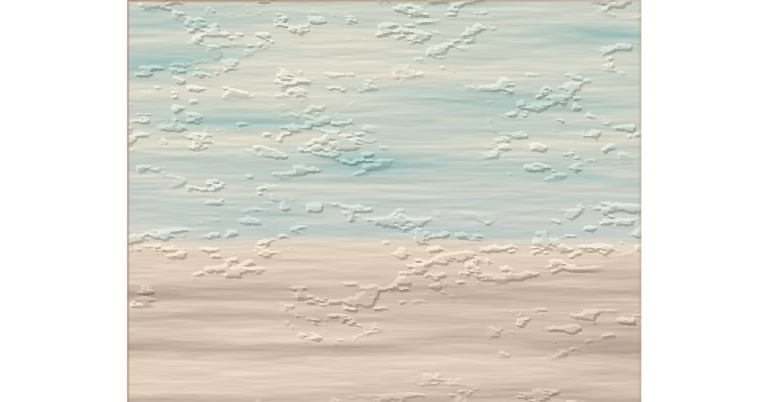
Give the GLSL for this background, as a WebGL 1 fragment shader.

```glsl
precision highp float;

uniform vec2 u_resolution;

const float LEFT = 0.1655;
const float RIGHT = 0.8350;
const float HORIZON = 0.402;

const vec3 SKY = vec3(0.795, 0.820, 0.775);
const vec3 CREAM = vec3(0.885, 0.867, 0.803);
const vec3 TEAL = vec3(0.600, 0.745, 0.735);
const vec3 HAZE = vec3(0.765, 0.800, 0.785);
const vec3 SAND = vec3(0.885, 0.812, 0.740);
const vec3 MAUVE = vec3(0.700, 0.615, 0.570);
const vec3 WOOD = vec3(0.660, 0.490, 0.390);

float hash(vec2 p) {
  vec3 q = fract(p.xyx * vec3(0.1031, 0.1030, 0.0973));
  q += dot(q, q.yzx + 33.33);
  return fract((q.x + q.y) * q.z);
}

float noise(vec2 p) {
  vec2 cell = floor(p);
  vec2 f = fract(p);
  f = f * f * (3.0 - 2.0 * f);
  float low = mix(hash(cell), hash(cell + vec2(1.0, 0.0)), f.x);
  float high = mix(hash(cell + vec2(0.0, 1.0)), hash(cell + 1.0), f.x);
  return mix(low, high, f.y);
}

float fbm(vec2 p) {
  float sum = 0.0;
  float weight = 0.5;
  for (int i = 0; i < 4; i++) {
    sum += weight * noise(p);
    p = p * 2.03 + 17.3;
    weight *= 0.5;
  }
  return sum / 0.9375;
}

// Soft horizontal smear of paint
float dab(vec2 p, vec2 center, vec2 radius) {
  vec2 d = (p - center) / radius;
  return exp(-dot(d, d));
}

float band(float y, float center, float width) {
  float d = (y - center) / width;
  return exp(-d * d);
}

// Raised paste: long ridges with scattered broken crusts
float relief(vec2 p) {
  float ridges = fbm(p * vec2(9.0, 75.0));
  float crust = smoothstep(0.56, 0.70, fbm(p * vec2(30.0, 60.0) + 41.0));
  float patches = smoothstep(0.48, 0.70, noise(p * vec2(5.0, 15.0) + 7.0));
  return 0.30 * ridges + 0.55 * crust * patches;
}

vec3 paintSky(vec2 p, float streak) {
  float teal = 0.85 * dab(p, vec2(0.07, 0.845), vec2(0.13, 0.022));
  teal += 0.45 * dab(p, vec2(0.12, 0.955), vec2(0.20, 0.022));
  teal += 0.65 * dab(p, vec2(0.94, 0.920), vec2(0.15, 0.028));
  teal += 0.60 * dab(p, vec2(0.72, 0.735), vec2(0.20, 0.040));
  teal += 0.75 * dab(p, vec2(0.50, 0.600), vec2(0.13, 0.032));
  teal += 0.50 * dab(p, vec2(0.20, 0.695), vec2(0.17, 0.022));
  teal += 0.55 * dab(p, vec2(0.83, 0.570), vec2(0.14, 0.020));
  teal += 0.65 * dab(p, vec2(0.20, 0.448), vec2(0.22, 0.018));

  float cream = 0.85 * dab(p, vec2(0.30, 0.890), vec2(0.26, 0.025));
  cream += 0.85 * dab(p, vec2(0.56, 0.825), vec2(0.28, 0.024));
  cream += 0.75 * dab(p, vec2(0.16, 0.780), vec2(0.25, 0.024));
  cream += 0.85 * dab(p, vec2(0.18, 0.640), vec2(0.25, 0.024));
  cream += 0.55 * dab(p, vec2(0.25, 0.525), vec2(0.28, 0.026));
  cream += 0.40 * dab(p, vec2(0.78, 0.650), vec2(0.26, 0.018));

  vec3 color = mix(HAZE, SKY, smoothstep(0.45, 0.70, p.y));
  color = mix(color, CREAM, clamp(cream + (streak - 0.45) * 1.3, 0.0, 1.0));
  return mix(color, TEAL, clamp(teal + (0.43 - streak) * 0.9, 0.0, 0.9));
}

vec3 paintSand(vec2 p, float streak) {
  float shade = 0.58 * band(p.y, 0.272, 0.030);
  shade += 0.24 * band(p.y, 0.215, 0.030);
  shade += 0.60 * band(p.y, 0.135, 0.022);
  shade += 0.35 * band(p.y, 0.015, 0.035);
  shade += 0.22 * smoothstep(0.65, 1.0, p.x) * smoothstep(0.40, 0.28, p.y);
  shade -= 0.45 * dab(p, vec2(0.08, 0.070), vec2(0.20, 0.050));
  float broken = (0.50 - streak) * 1.1 * smoothstep(0.39, 0.29, p.y);
  vec3 color = mix(SAND, MAUVE, clamp(shade + broken, 0.0, 0.85));
  return mix(color, CREAM, 0.55 * band(p.y, HORIZON, 0.025));
}

void main() {
  vec2 uv = gl_FragCoord.xy / u_resolution;
  vec2 pixel = 1.0 / u_resolution;
  vec2 p = vec2((uv.x - LEFT) / (RIGHT - LEFT), uv.y);

  // Uneven brush strokes
  float wobble = fbm(p * vec2(5.0, 18.0)) - 0.5;
  vec2 brushed = p + vec2(0.16, 0.035) * wobble;
  float streak = fbm(brushed * vec2(3.0, 38.0));
  float shore = smoothstep(HORIZON - 0.018, HORIZON + 0.022, p.y + 0.025 * wobble);
  vec3 color = mix(paintSand(brushed, streak), paintSky(brushed, streak), shore);

  // Side light over the paste
  float slope = relief(p) - relief(p + vec2(-0.003, 0.006));
  color += clamp(slope * 0.42, -0.16, 0.09);
  color += 0.025 * (fbm(p * vec2(14.0, 150.0)) - 0.5);

  // Worn canvas rims
  float topRim = smoothstep(0.992, 0.999, p.y) * mix(0.75, 0.25, p.x);
  float leftRim = smoothstep(0.006, 0.001, p.x) * 0.65;
  float rightRim = smoothstep(0.992, 1.0, p.x) * 0.30;
  color = mix(color, WOOD, max(topRim, max(leftRim, rightRim)));

  float inside = smoothstep(LEFT - pixel.x, LEFT + pixel.x, uv.x);
  inside *= 1.0 - smoothstep(RIGHT - pixel.x, RIGHT + pixel.x, uv.x);
  gl_FragColor = vec4(mix(vec3(1.0), color, inside), 1.0);
}
```
